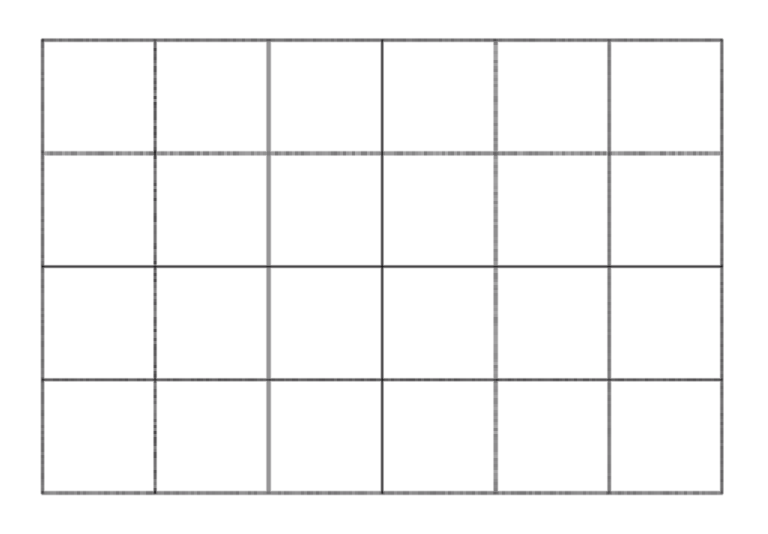
Give the GLSL for this pattern, as a WebGL 2 fragment shader.

```glsl
#version 300 es
precision highp float;

uniform vec2 u_resolution;
out vec4 fragColor;

float hash(float n) {
  return fract(sin(n * 12.9898) * 43758.5453);
}

// Ink of one rule: wider rules are paler, worn ones are finely ticked.
float ruleInk(float across, float along, float reach, float halfWidth, float wear, float seed) {
  float soft = max(0.0023, 0.7 / u_resolution.y);
  float body = 1.0 - smoothstep(halfWidth - soft, halfWidth + soft, abs(across));
  float ends = 1.0 - smoothstep(reach, reach + 0.004, abs(along));
  float tick = hash(floor(along / 0.0056) + seed * 37.0) - 0.5;
  float strength = 0.0035 / (2.0 * halfWidth);
  return body * ends * strength * (1.0 + wear * tick);
}

void main() {
  vec2 p = (gl_FragCoord.xy - 0.5 * u_resolution) / u_resolution.y;
  p -= vec2(-0.0034, 0.0008);
  vec2 halfSize = vec2(0.636, 0.424);

  // Half width and wear of each rule, left to right and bottom to top
  vec2 columnStyle[7] = vec2[7](
    vec2(0.0031, 0.15), vec2(0.0029, 0.4), vec2(0.0042, 0.0), vec2(0.0024, 0.0),
    vec2(0.0041, 0.3), vec2(0.0034, 0.1), vec2(0.0030, 0.15));
  vec2 rowStyle[5] = vec2[5](
    vec2(0.0036, 0.25), vec2(0.0027, 0.15), vec2(0.0024, 0.0),
    vec2(0.0040, 0.4), vec2(0.0032, 0.15));

  // Nearest rule of a grid six cells across and four down
  vec2 index = clamp(round(p / vec2(0.2126, 0.212)), vec2(-3.0, -2.0), vec2(3.0, 2.0));
  vec2 rule = clamp(index * vec2(0.2126, 0.212), -halfSize, halfSize);
  vec2 column = columnStyle[int(index.x) + 3];
  vec2 row = rowStyle[int(index.y) + 2];

  float vertical = ruleInk(p.x - rule.x, p.y, halfSize.y, column.x, column.y, index.x + 4.0);
  float horizontal = ruleInk(p.y - rule.y, p.x, halfSize.x, row.x, row.y, index.y + 14.0);

  // Dark neutral ink on white, slightly deeper at the crossings
  float ink = max(vertical, horizontal) + 0.25 * min(vertical, horizontal);
  fragColor = vec4(mix(vec3(1.0), vec3(0.01, 0.0, 0.01), min(ink, 1.0)), 1.0);
}
```
